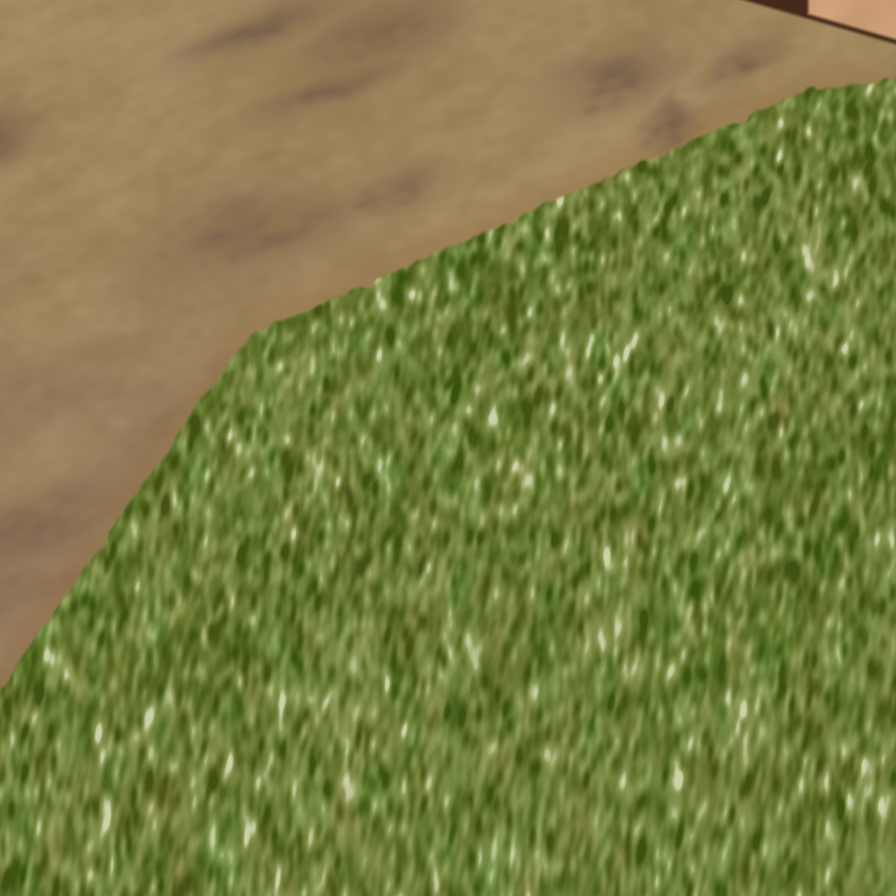
Reproduce this texture procedurally as a WebGL 2 fragment shader.

```glsl
#version 300 es
precision highp float;
uniform vec2 u_resolution;
out vec4 fragColor;

const vec3 GRASS_DARK = vec3(0.27, 0.345, 0.085);
const vec3 GRASS_MID = vec3(0.43, 0.49, 0.215);
const vec3 GRASS_LIGHT = vec3(0.575, 0.635, 0.37);
const vec3 GRASS_LUSH = vec3(0.33, 0.43, 0.13);
const vec3 GLINT = vec3(0.84, 0.85, 0.71);
const vec3 SOIL_GOLD = vec3(0.625, 0.525, 0.365);
const vec3 SOIL_ROSE = vec3(0.57, 0.465, 0.355);
const vec3 SOIL_RIM = vec3(0.58, 0.455, 0.29);
const vec3 SOIL_STAIN = vec3(0.45, 0.355, 0.28);
const vec3 BRICK = vec3(0.80, 0.62, 0.46);
const vec3 GAP = vec3(0.20, 0.10, 0.06);
const vec2 BLADE_CELLS = vec2(112.0, 44.0);
const float BLADE_LEAN = 0.11;
const float EDGE_ROUGHNESS = 0.003;

// Centre and radii of each patch
const vec4 STAINS[10] = vec4[10](
  vec4(0.42, 0.95, 0.085, 0.034), vec4(0.375, 0.887, 0.075, 0.018),
  vec4(0.30, 0.98, 0.08, 0.03), vec4(0.69, 0.912, 0.06, 0.026),
  vec4(0.83, 0.935, 0.035, 0.02), vec4(0.755, 0.872, 0.022, 0.03),
  vec4(0.045, 0.435, 0.09, 0.045), vec4(0.0, 0.835, 0.03, 0.024),
  vec4(0.44, 0.79, 0.05, 0.022), vec4(0.31, 0.74, 0.09, 0.03));
const vec4 LUSH[6] = vec4[6](
  vec4(0.53, 0.69, 0.09, 0.035), vec4(0.98, 0.86, 0.07, 0.055),
  vec4(0.58, 0.49, 0.12, 0.05), vec4(0.83, 0.31, 0.10, 0.09),
  vec4(0.28, 0.60, 0.04, 0.035), vec4(0.19, 0.27, 0.08, 0.09));

vec3 hash3(vec2 p) {
  vec3 q = fract(p.xyx * vec3(0.1031, 0.1030, 0.0973));
  q += dot(q, q.yxz + 33.33);
  return fract((q.xxy + q.yzz) * q.zyx);
}

// Cellular noise: soft spots of random sign, one per cell
float spotNoise(vec2 p, float seed) {
  vec2 cell = floor(p);
  float sum = 0.0;
  for (int k = 0; k < 9; k++) {
    vec2 c = cell + vec2(k % 3 - 1, k / 3 - 1);
    vec3 h = hash3(c + seed);
    vec2 d = p - c - h.xy;
    float fade = max(0.0, 1.0 - dot(d, d));
    sum += (h.z * 2.0 - 1.0) * fade * fade;
  }
  return sum;
}

float patchMask(vec2 p, vec4 spot, float slope) {
  vec2 d = p - spot.xy;
  d.y -= slope * d.x;
  d /= spot.zw;
  return exp(-dot(d, d));
}

// Distance to a sloped line through a point, positive below it
float below(vec2 p, vec2 through, float slope) {
  return (through.y + slope * (p.x - through.x) - p.y) / sqrt(1.0 + slope * slope);
}

float lawnDistance(vec2 p) {
  float leftSide = below(p, vec2(0.0, 0.232), 1.41);
  float topSide = below(p, vec2(0.276, 0.625), 0.44);
  return min(min(leftSide, topSide), below(p, vec2(0.9, 0.9), 0.11));
}

vec3 soilColor(vec2 p, float lawn) {
  vec2 s = vec2(p.x + 0.35 * p.y, p.y - 0.35 * p.x);
  float broad = spotNoise(s * vec2(6.0, 13.0), 11.0);
  float fine = spotNoise(s * vec2(19.0, 40.0), 23.0);
  float grain = spotNoise(s * vec2(60.0, 95.0), 37.0);
  float gold = smoothstep(0.4, 0.85, p.y + 0.35 * p.x + 0.2 * broad);
  vec3 col = mix(SOIL_ROSE, SOIL_GOLD, gold);
  col += 0.022 * broad + 0.018 * fine + 0.014 * grain;
  col = mix(col, SOIL_RIM, 0.5 * smoothstep(-0.04, 0.0, lawn));
  float stain = 0.0;
  vec2 warped = p + 0.018 * vec2(fine, broad) + 0.005 * grain;
  for (int i = 0; i < 10; i++) stain = max(stain, patchMask(warped, STAINS[i], 0.3));
  return mix(col, SOIL_STAIN, stain * clamp(0.68 + 0.3 * fine + 0.2 * grain, 0.0, 1.0));
}

vec3 grassColor(vec2 p, float lawn) {
  // Blades shorten toward the top
  vec2 b = vec2(p.x - BLADE_LEAN * p.y, p.y * (0.85 + 0.3 * p.y));
  float clump = spotNoise(b * BLADE_CELLS * 0.4, 51.0);
  float blade = spotNoise(b * BLADE_CELLS, 67.0);
  float fine = spotNoise(b * BLADE_CELLS * vec2(1.45, 1.35), 83.0);
  float hue = spotNoise(b * vec2(48.0, 24.0), 97.0);
  float broad = spotNoise(p * vec2(9.0, 11.0), 113.0);
  float tone = 0.18 * clump + 0.72 * blade + 0.82 * fine + 0.08 * broad;
  float lush = 0.7 * smoothstep(0.04, 0.0, lawn);
  for (int i = 0; i < 6; i++) lush = max(lush, patchMask(p, LUSH[i], 0.2));
  vec3 col = mix(GRASS_MID, GRASS_LUSH, 0.5 * lush);
  col = mix(col, GRASS_DARK, clamp(-tone, 0.0, 1.15));
  col = mix(col, GRASS_LIGHT, clamp(tone, 0.0, 1.0));
  col += hue * vec3(0.03, 0.0, 0.01);
  // Sunlit tips
  return mix(col, GLINT, 0.85 * smoothstep(0.72, 1.6, tone - 0.15 * lush));
}

void main() {
  vec2 p = gl_FragCoord.xy / u_resolution;
  float soft = max(1.0 / min(u_resolution.x, u_resolution.y), 0.003);
  // Soil and lawn
  float lawn = lawnDistance(p);
  float ragged = lawn + EDGE_ROUGHNESS * spotNoise(p * vec2(100.0, 50.0), 131.0);
  vec3 col = mix(soilColor(p, lawn), grassColor(p, lawn), smoothstep(-soft, soft, ragged));
  // Brick and its shadowed gap in the corner
  float paving = -below(p, vec2(0.83, 1.0), -0.29);
  col = mix(col, GAP, 0.85 * smoothstep(-soft, soft, paving));
  float brick = min(paving - 0.005, p.x - 0.902);
  col = mix(col, BRICK + 0.02 * spotNoise(p * 40.0, 149.0), smoothstep(-soft, soft, brick));
  fragColor = vec4(clamp(col, 0.0, 1.0), 1.0);
}
```
